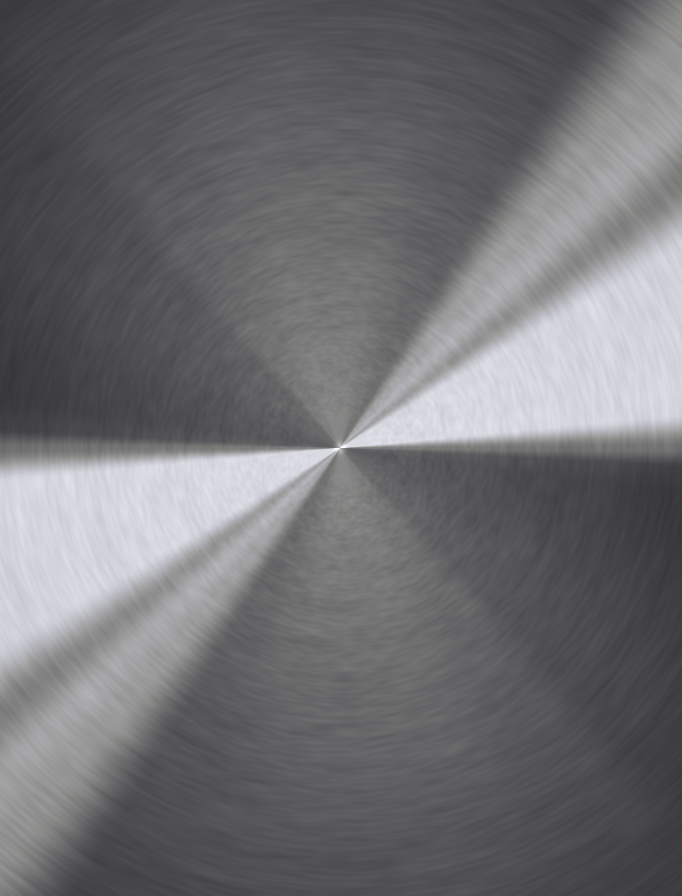
Reproduce this texture procedurally as a Shadertoy shader.

```glsl
const float TAU = 6.2831853;
const vec2 HUB = vec2(-0.001, 0.0);        // spin centre, in canvas heights
const float RIM_RADIUS = 0.5;              // radius where the outer tone is reached
const vec3 STEEL_TINT = vec3(0.99, 0.995, 1.03);
const vec3 WARM_TINT = vec3(1.005, 1.0, 0.995);
const float BRUSH_STRENGTH = 0.13;
const int BRUSH_LAYERS = 4;
const float SPARK_RADIUS = 0.006;
const float SPARK_GAIN = 0.25;

// Sheen around half a turn: angle in degrees, tone at hub, tone at rim
const int SHEEN_COUNT = 14;
const vec3 SHEEN[SHEEN_COUNT] = vec3[SHEEN_COUNT](
    vec3(0.0, 0.50, 0.41),
    vec3(6.0, 0.86, 0.83),
    vec3(30.0, 0.86, 0.82),
    vec3(38.0, 0.64, 0.48),
    vec3(44.0, 0.71, 0.64),
    vec3(50.0, 0.66, 0.58),
    vec3(60.0, 0.46, 0.29),
    vec3(85.0, 0.54, 0.31),
    vec3(105.0, 0.54, 0.32),
    vec3(127.0, 0.50, 0.29),
    vec3(136.0, 0.43, 0.25),
    vec3(172.0, 0.38, 0.18),
    vec3(176.5, 0.40, 0.21),
    vec3(180.0, 0.50, 0.41)
);

vec2 hashGradient(vec2 cell) {
    vec3 q = fract(cell.xyx * vec3(0.1031, 0.1030, 0.0973));
    q += dot(q, q.yzx + 33.33);
    float angle = TAU * fract((q.x + q.y) * q.z);
    return vec2(cos(angle), sin(angle));
}

float cornerRamp(vec2 cell, vec2 local, vec2 corner, float period, float seed) {
    vec2 id = cell + corner;
    id.x = mod(id.x, period);
    return dot(hashGradient(id + seed), local - corner);
}

// Gradient noise that wraps along x
float wrappedNoise(vec2 p, float period, float seed) {
    vec2 cell = floor(p);
    vec2 f = p - cell;
    vec2 u = f * f * f * (f * (f * 6.0 - 15.0) + 10.0);
    float low = mix(cornerRamp(cell, f, vec2(0.0, 0.0), period, seed),
                    cornerRamp(cell, f, vec2(1.0, 0.0), period, seed), u.x);
    float high = mix(cornerRamp(cell, f, vec2(0.0, 1.0), period, seed),
                     cornerRamp(cell, f, vec2(1.0, 1.0), period, seed), u.x);
    return mix(low, high, u.y);
}

// Thin arcs around the hub, finer with each layer
float brushedArcs(float turn, float radius) {
    float arcs = 0.0;
    float period = 9.0;
    float rings = 38.0;
    float weight = 0.28;
    for (int i = 0; i < BRUSH_LAYERS; i++) {
        float seed = 17.0 * float(i) + 5.0;
        arcs += weight * wrappedNoise(vec2(turn * period, radius * rings), period, seed);
        period = floor(period * 2.1);
        rings *= 1.85;
        weight *= 1.25;
    }
    return arcs;
}

float sheenTone(float degree, float radius) {
    vec2 tone = SHEEN[0].yz;
    for (int i = 1; i < SHEEN_COUNT; i++) {
        tone = mix(tone, SHEEN[i].yz, smoothstep(SHEEN[i - 1].x, SHEEN[i].x, degree));
    }
    return mix(tone.x, tone.y, min(radius / RIM_RADIUS, 1.25));
}

void mainImage(out vec4 fragColor, in vec2 fragCoord) {
    vec2 p = (fragCoord - 0.5 * iResolution.xy) / iResolution.y - HUB;
    float radius = length(p);
    float turn = atan(p.y, p.x + 1e-6) / TAU + 0.5;

    // Opposite sectors share the same reflection
    float degree = fract(turn * 2.0) * 180.0;
    float tone = sheenTone(degree, radius);

    // Brushed grain
    float grain = brushedArcs(turn, radius) * smoothstep(0.0, 0.06, radius);
    tone *= 1.0 + BRUSH_STRENGTH * grain * mix(1.25, 0.65, smoothstep(0.35, 0.8, tone));

    // Hub glint
    tone += SPARK_GAIN * exp(-radius * radius / (SPARK_RADIUS * SPARK_RADIUS));

    // Cool shadows and highlights, warmer mid greys
    float warmth = smoothstep(0.34, 0.48, tone) * (1.0 - smoothstep(0.55, 0.75, tone));
    vec3 color = tone * mix(STEEL_TINT, WARM_TINT, warmth);
    fragColor = vec4(clamp(color, 0.0, 1.0), 1.0);
}
```
